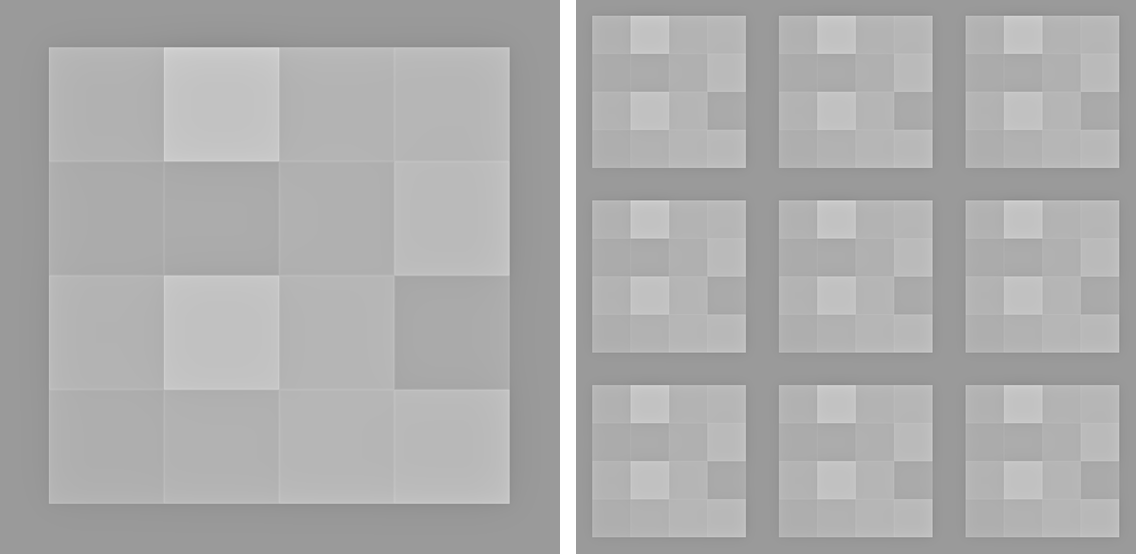
Left: one tile. Right: repeated 3 by 3.
This pattern is drawn by a Shadertoy shader. Its source:

```glsl
// A panel of 4 x 4 flat grey tiles on a darker grey frame, with soft halos at each step.
// Tiles are smoothed at several radii; tone minus blur lifts the light side of an edge
// and sinks the dark side. Halos end inside the frame, so the canvas tiles.

const int COUNT = 4;                                 // tiles across and down
const vec2 PANEL_MIN = vec2(0.0872, 0.0908);
const vec2 PANEL_MAX = vec2(0.9100, 0.9145);
const float FRAME_TONE = 0.605;
const vec3 HALO_RADIUS = vec3(0.035, 0.14, 0.41);    // in tiles, below the frame width
const vec3 HALO_GAIN = vec3(0.35, 0.25, 0.36);
const float SEAM_HALF_WIDTH = 0.007;                 // in tiles
const float SEAM_LIGHT = 0.026;

// Tile greys, top row first
const float TILE_TONE[16] = float[16](
    0.695, 0.760, 0.703, 0.712,
    0.672, 0.673, 0.692, 0.728,
    0.700, 0.755, 0.710, 0.668,
    0.683, 0.697, 0.712, 0.722);

float toneOf(ivec2 cell) {
    bool outside = any(lessThan(cell, ivec2(0))) || any(greaterThanEqual(cell, ivec2(COUNT)));
    return outside ? FRAME_TONE : TILE_TONE[(COUNT - 1 - cell.y) * COUNT + cell.x];
}

// Soft coverage of a box from lo to hi, with edges of the given radius
float boxCoverage(vec2 p, vec2 lo, vec2 hi, vec2 radius) {
    vec2 w = smoothstep(-radius, radius, p - lo) - smoothstep(-radius, radius, p - hi);
    return w.x * w.y;
}

// Tone of the tile grid blurred over a radius of less than half a tile
float blurredTone(vec2 p, vec2 radius) {
    ivec2 home = ivec2(floor(p));
    float sum = 0.0;
    for (int y = -1; y <= 1; y++)
        for (int x = -1; x <= 1; x++) {
            ivec2 cell = home + ivec2(x, y);
            sum += toneOf(cell) * boxCoverage(p, vec2(cell), vec2(cell + 1), radius);
        }
    return sum;
}

void mainImage(out vec4 fragColor, in vec2 fragCoord) {
    vec2 tilesPerCanvas = float(COUNT) / (PANEL_MAX - PANEL_MIN);
    vec2 p = (fragCoord / iResolution.xy - PANEL_MIN) * tilesPerCanvas;
    vec2 pixel = tilesPerCanvas / iResolution.xy;

    // Flat tiles, then contrast halos from fine to wide
    float flatTone = blurredTone(p, 0.6 * pixel);
    float tone = flatTone;
    for (int i = 0; i < 3; i++)
        tone += HALO_GAIN[i] * (flatTone - blurredTone(p, vec2(HALO_RADIUS[i])));

    // Thin light seams between tiles and around the panel
    vec2 toLine = abs(p - clamp(round(p), 0.0, float(COUNT)));
    vec2 line = 1.0 - smoothstep(SEAM_HALF_WIDTH - 0.5 * pixel, SEAM_HALF_WIDTH + pixel, toLine);
    float panel = boxCoverage(p, vec2(0.0), vec2(float(COUNT)), pixel);
    tone += SEAM_LIGHT * max(line.x, line.y) * panel;

    fragColor = vec4(vec3(tone), 1.0);
}
```
